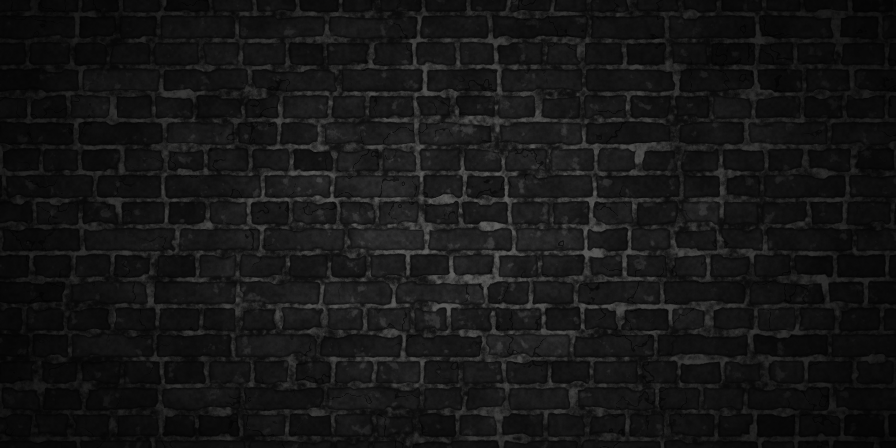
Write a Shadertoy shader that draws this texture.

```glsl
const float ROWS = 16.88;           // courses over the canvas height
const float ROW_SHIFT = 0.473;      // part of a course hidden above the top
const float STRETCHER = 0.1885;     // long brick pitch, in canvas heights
const float HEADER = 0.0955;        // short brick pitch
const float JOINT = 0.0088;         // mortar width
const float CORNER = 0.006;         // brick corner radius
const float EDGE_JITTER = 0.22;     // shift of upright joints, in pitches
const float SPLIT_CHANCE = 0.16;    // long bricks replaced by two short ones
const float WOBBLE = 0.0065;        // unevenness of the joints
const vec3 BRICK = vec3(0.122, 0.122, 0.123);
const vec3 MORTAR_DARK = vec3(0.065);
const vec3 MORTAR_LIGHT = vec3(0.34, 0.34, 0.335);
const vec2 FALLOFF = vec2(1.05, 2.3); // darkening towards the borders

float hash(vec2 p) {
    vec3 q = fract(p.xyx * vec3(0.1031, 0.1030, 0.0973));
    q += dot(q, q.yzx + 33.33);
    return fract((q.x + q.y) * q.z);
}

float noise(vec2 p) {
    vec2 i = floor(p), f = fract(p);
    f = f * f * (3.0 - 2.0 * f);
    return mix(mix(hash(i), hash(i + vec2(1, 0)), f.x),
               mix(hash(i + vec2(0, 1)), hash(i + vec2(1, 1)), f.x), f.y);
}

float fbm(vec2 p) {
    float sum = 0.0, amp = 0.5;
    for (int k = 0; k < 4; k++) {
        sum += amp * noise(p);
        p = mat2(0.8, 0.6, -0.6, 0.8) * p * 2.03 + 17.3;
        amp *= 0.5;
    }
    return sum / 0.9375;
}

// Position of upright joint i in a course, in pitches
float jointAt(float i, float row) {
    return i + EDGE_JITTER * (hash(vec2(i + 61.0, row * 3.0 + 7.0)) - 0.5);
}

// Signed distance to the nearest brick (x) and its random value (y)
vec2 bricks(vec2 p) {
    float course = (1.0 - p.y) * ROWS + ROW_SHIFT;
    float row = floor(course);
    bool isLong = mod(row, 2.0) > 0.5;
    float pitch = isLong ? STRETCHER : HEADER;
    float shift = (isLong ? 0.1 : 0.25) + 0.3 * (hash(vec2(row, 5.0)) - 0.5);
    float x = p.x / pitch + shift;

    float i = floor(x);
    if (x < jointAt(i, row)) i -= 1.0;
    else if (x > jointAt(i + 1.0, row)) i += 1.0;
    float left = jointAt(i, row), right = jointAt(i + 1.0, row);
    float id = i * 2.0;

    // Cut some long bricks in two
    if (isLong && hash(vec2(i + 23.0, row + 41.0)) < SPLIT_CHANCE) {
        float middle = 0.5 * (left + right);
        if (x < middle) right = middle;
        else { left = middle; id += 1.0; }
    }

    vec2 halfSize = 0.5 * vec2((right - left) * pitch, 1.0 / ROWS) - 0.5 * JOINT;
    vec2 local = vec2((x - 0.5 * (left + right)) * pitch, (fract(course) - 0.5) / ROWS);
    vec2 q = abs(local) - halfSize + CORNER;
    float d = length(max(q, 0.0)) + min(max(q.x, q.y), 0.0) - CORNER;
    return vec2(d, hash(vec2(id + 90.0, row + 11.0)));
}

void mainImage(out vec4 fragColor, in vec2 fragCoord) {
    vec2 p = fragCoord / iResolution.y;
    float aspect = iResolution.x / iResolution.y;
    float soft = max(1.0 / iResolution.y, 0.0014);

    // Uneven joints and chipped brick edges
    vec2 warp = vec2(fbm(p * 28.0), fbm(p * 28.0 + 50.0)) - 0.5;
    vec2 wall = bricks(p + WOBBLE * warp);
    float chips = smoothstep(0.62, 0.85, noise(p * 24.0 + 9.0));
    float d = wall.x + 0.006 * chips + 0.005 * (fbm(p * 90.0) - 0.5);

    // Brick faces: own tone, blotches, grain and hairline cracks
    float blotch = fbm(p * 14.0 + wall.y * 40.0);
    float grain = fbm(p * 120.0);
    vec3 face = BRICK * (0.7 + 0.4 * wall.y) * (0.6 + 0.8 * blotch) * (0.7 + 0.6 * grain);
    float crackLine = abs(fbm(p * 18.0 + wall.y * 70.0) - 0.5);
    float crackMask = smoothstep(0.5, 0.7, noise(p * 11.0 + 30.0));
    face *= 1.0 - 0.55 * crackMask * (1.0 - smoothstep(0.004, 0.022, crackLine));
    face += 0.09 * smoothstep(0.66, 0.82, fbm(p * 42.0 + 12.0));

    // Dark seam along the brick border
    face *= 1.0 - 0.5 * exp(-pow(d / 0.0045, 2.0));

    // Patchy, crumbling mortar
    float patches = smoothstep(0.25, 0.75, 0.5 * fbm(p * 16.0 + 80.0) + 0.5 * fbm(p * 100.0 + 3.0));
    vec3 mortar = mix(MORTAR_DARK, MORTAR_LIGHT, patches);
    vec3 color = mix(face, mortar, smoothstep(-soft, soft, d));

    // Light from the middle
    vec2 c = p - 0.5 * vec2(aspect, 1.0);
    color *= 1.1 * exp(-dot(FALLOFF, c * c));
    fragColor = vec4(color, 1.0);
}
```
